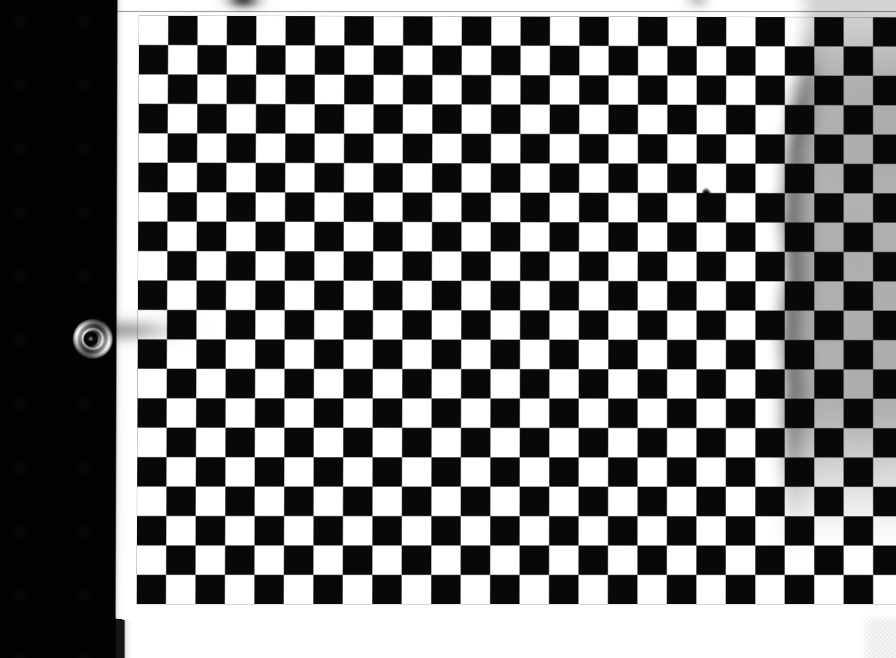
Reproduce this pattern procedurally as a Shadertoy shader.

```glsl
// Black and white checkerboard sheet on a dark pegboard, with a metal post and soft shadows.

const float ROWS = 20.0;
const vec3 INK = vec3(0.03);
const vec3 BOARD = vec3(0.006);

// Smooth coverage of the region where the signed distance is negative.
float fill(float dist, float soft) {
    return 1.0 - smoothstep(-soft, soft, dist);
}

// Soft round spot, stretched by the given radii.
float spot(vec2 p, vec2 center, vec2 radii) {
    vec2 d = (p - center) / radii;
    return exp(-dot(d, d));
}

// Layered sines, roughly -1 to 1.
float waves(vec2 p) {
    float sum = 0.0, amp = 0.5;
    for (int i = 0; i < 4; i++) {
        sum += amp * sin(p.x + 1.7 * sin(p.y)) * cos(p.y * 0.9 - p.x * 0.4);
        p = mat2(1.6, 1.2, -1.2, 1.6) * p + 2.3;
        amp *= 0.5;
    }
    return sum;
}

// Signed distance to the nearest cell border; the sign alternates per cell.
float alternate(float cell) {
    float side = 1.0 - 2.0 * mod(floor(cell), 2.0);
    return side * (0.5 - abs(fract(cell) - 0.5));
}

// Ink coverage of the slightly keystoned grid, y pointing down.
float checker(vec2 p, float px) {
    float down = (p.y - 0.024) / 0.895;
    float left = mix(0.2110, 0.2074, down);
    float width = mix(0.04463, 0.04478, down);
    float top = mix(0.0236, 0.0260, (p.x - left) / 1.12);
    float height = (0.9184 - top) / ROWS;
    vec2 cell = (p - vec2(left, top)) / vec2(width, height);
    vec2 edge = vec2(alternate(cell.x), alternate(cell.y));
    edge = clamp(edge * width / (0.7 * px), -1.0, 1.0);
    float inside = fill(left - p.x, 0.6 * px)
                 * fill(abs(cell.y - 0.5 * ROWS) * height - 0.5 * ROWS * height, 0.6 * px);
    return inside * (0.5 - 0.5 * edge.x * edge.y);
}

// Light reaching the sheet: shadow band at the right, smudges elsewhere.
float sheetLight(vec2 p) {
    float bend = 0.035 * smoothstep(0.0, 0.3, p.y);
    float front = 1.222 - bend + 0.006 * waves(p.yy * 14.0);
    float shade = smoothstep(front - 0.022, front + 0.022, p.x);
    float core = exp(-pow((p.x - front - 0.018) / 0.022, 2.0));
    float fade = 1.0 - smoothstep(0.58, 0.86, p.y);
    float depth = mix(0.18, 0.31, smoothstep(0.0, 0.15, p.y));
    float light = 1.0 - shade * fade * (depth + 0.2 * core * smoothstep(0.03, 0.2, p.y));
    light += 0.025 * shade * fade * waves(p * 9.0);
    light -= 0.7 * spot(p, vec2(0.370, 0.0), vec2(0.022, 0.012));
    light -= 0.2 * spot(p, vec2(1.060, 0.0), vec2(0.016, 0.012));
    light -= 0.32 * spot(p, vec2(0.185, 0.502), vec2(0.065, 0.016));
    return light;
}

// Faint peg holes on a regular lattice.
float pegHoles(vec2 p) {
    vec2 pitch = vec2(0.0965, 0.0970);
    vec2 q = p - vec2(0.031, 0.032);
    q -= pitch * round(q / pitch);
    return spot(q, vec2(0.0), vec2(0.010));
}

// Brushed metal post: brightness over its disc.
float postShade(vec2 q, float px) {
    float r = length(q);
    float angle = atan(q.y, q.x);
    float glint = 0.5 + 0.5 * sin(2.0 * angle + 0.8);
    float tone = 0.18 + 0.35 * glint;
    tone += 0.45 * exp(-pow((r - 0.025) / 0.003, 2.0)) * (0.4 + 0.6 * glint);
    tone += 0.4 * exp(-pow((r - 0.015) / 0.002, 2.0));
    tone *= 1.0 - 0.92 * fill(length(q + vec2(0.003, 0.0)) - 0.011, px);
    return tone + 0.35 * fill(length(q + vec2(0.003, 0.0)) - 0.003, px);
}

void mainImage(out vec4 fragColor, in vec2 fragCoord) {
    float px = 1.0 / iResolution.y;
    vec2 p = fragCoord * px;
    p.y = 1.0 - p.y;

    // Sheet, ruled line and bottom-right weave
    float light = sheetLight(p);
    float rule = fill(abs(p.y - 0.0175) - 0.0008, 0.7 * px);
    light *= 1.0 - 0.4 * rule;
    float weave = sin(p.x * 900.0) * sin(p.y * 900.0);
    light -= (0.06 + 0.04 * weave) * smoothstep(1.30, 1.33, p.x) * smoothstep(0.93, 0.95, p.y);
    vec3 color = mix(vec3(clamp(light, 0.0, 1.0)), INK, checker(p, px));

    // Stray ink blot
    float blot = length((p - vec2(1.0735, 0.296)) * vec2(1.0, 0.75)) - 0.006;
    color = mix(color, INK, fill(blot + 0.001 * waves(p * 300.0), 0.003));

    // Pegboard beside the sheet, with a step at the bottom
    float lower = smoothstep(0.941 - px, 0.941 + px, p.y);
    float sheetEdge = mix(0.1785 - 0.003 * p.y, 0.1895, lower);
    vec3 board = BOARD + 0.025 * pegHoles(p);
    board += 0.08 * lower * smoothstep(0.174, 0.178, p.x);
    color *= 1.0 - 0.16 * exp(-max(p.x - sheetEdge, 0.0) / 0.004);
    color = mix(color, board, fill(p.x - sheetEdge, px));

    // Metal post
    vec2 q = p - vec2(0.1410, 0.515);
    color = mix(color, vec3(postShade(q, px)), fill(length(q) - 0.030, px));

    fragColor = vec4(clamp(color, 0.0, 1.0), 1.0);
}
```
